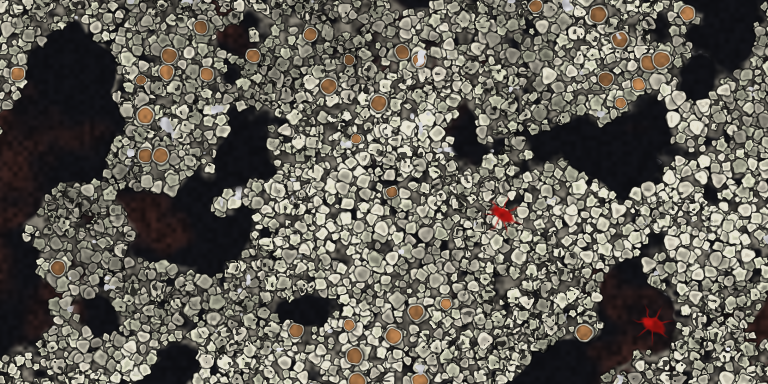
A WebGL 2 fragment shader for this texture:

```glsl
#version 300 es
precision highp float;
// Crusty pale lichen on dark rock: noise decides where colonies grow, then
// layers of jittered, scalloped lobes are painted over each other, followed by
// brown fruiting discs, chalky flecks and two tiny red mites.
uniform vec2 u_resolution;
out vec4 fragColor;

const vec3 ROCK = vec3(0.06, 0.063, 0.08);
const vec3 RUST = vec3(0.22, 0.12, 0.10);
const vec3 CRUST = vec3(0.38, 0.365, 0.33);
const vec3 PALE = vec3(0.87, 0.86, 0.80);
const vec3 OCHRE = vec3(0.60, 0.42, 0.26);
const vec3 CHALK = vec3(0.88, 0.88, 0.90);
const vec3 MITE = vec3(0.66, 0.08, 0.07);
const float COLONY_SCALE = 4.8;   // colonies per canvas height
const float COLONY_LEVEL = 0.415; // higher leaves more bare rock
const float DISC_SCALE = 17.0;
const float DISC_DENSITY = 0.15;
const float SHADOW_WIDTH = 0.0055;
const float TAU = 6.2832;

vec3 hash3(vec2 cell, float seed) {
  uvec3 v = uvec3(ivec3(vec3(cell, seed)) + 4096);
  v = v * 1664525u + 1013904223u;
  v.x += v.y * v.z; v.y += v.z * v.x; v.z += v.x * v.y;
  v ^= v >> 16u;
  v.x += v.y * v.z; v.y += v.z * v.x; v.z += v.x * v.y;
  return vec3(v) * exp2(-32.0);
}

float noise(vec2 p, float seed) {
  vec2 i = floor(p), f = fract(p);
  f = f * f * (3.0 - 2.0 * f);
  float a = hash3(i, seed).x, b = hash3(i + vec2(1, 0), seed).x;
  float c = hash3(i + vec2(0, 1), seed).x, d = hash3(i + 1.0, seed).x;
  return mix(mix(a, b, f.x), mix(c, d, f.x), f.y);
}

float fbm(vec2 p, float seed) {
  float sum = 0.0, amp = 0.57;
  for (int i = 0; i < 3; i++) {
    sum += amp * noise(p, seed + float(i));
    p = p * 2.03 + 7.3;
    amp *= 0.5;
  }
  return sum;
}

float colony(vec2 p) { return fbm(p * COLONY_SCALE, 11.0); }

float inside(float d, float soft) { return 1.0 - smoothstep(-soft, soft, d); }

// Paints one grid of lobes, or of brown discs, over the colour below.
vec3 paintLobes(vec3 col, vec2 p, float scale, float density, float seed, bool fruit, float px) {
  vec2 home = floor(p * scale);
  float pits = smoothstep(0.66, 0.80, noise(p * 125.0, 31.0))
             * smoothstep(0.40, 0.60, noise(p * 9.0, 32.0));
  float grain = 0.82 + 0.36 * noise(p * 95.0, 33.0);
  for (int j = -1; j <= 1; j++)
  for (int i = -1; i <= 1; i++) {
    vec2 cell = home + vec2(i, j);
    vec3 place = hash3(cell, seed), look = hash3(cell, seed + 1.0);
    if (place.z > density) continue;
    vec2 centre = (cell + 0.1 + 0.8 * place.xy) / scale;
    if (colony(centre) < COLONY_LEVEL) continue;
    if (fruit && noise(centre * 3.0, 41.0) < 0.5) continue;

    // Round outline with soft scallops
    vec2 away = p - centre;
    float dist = length(away), angle = atan(away.y, away.x + 1e-5);
    float lobes = floor(3.0 + 3.0 * look.x);
    float scallop = 1.0 + (fruit ? 0.03 : 0.11) * cos(lobes * angle + TAU * look.y);
    float radius = scallop * (fruit ? mix(0.25, 0.43, look.y) : mix(0.32, 0.50, look.y)) / scale;
    float q = dist / radius, d = dist - radius;

    // Contact shadow, then the raised body with a pale rim
    col *= mix(0.34, 1.0, smoothstep(0.0, SHADOW_WIDTH, d));
    float tone = mix(0.70, 1.10, look.z) * mix(0.74, 1.20, noise(centre * 4.5, 34.0));
    float relief = mix(0.86, 1.08, smoothstep(0.35, 0.75, q))
                 * mix(1.0, 0.66, smoothstep(0.86, 1.02, q))
                 + 0.06 * dot(away / radius, vec2(-0.4, 0.9));
    vec3 tint = mix(vec3(1.0, 0.98, 0.97), vec3(0.98, 1.0, 0.94), look.x);
    vec3 body = min(PALE * tint * tone * relief * grain, PALE * 1.04) * (1.0 - 0.72 * pits);
    if (fruit) {
      vec3 top = OCHRE * mix(0.82, 1.15, look.z) * grain;
      top *= mix(1.0, 0.72, smoothstep(0.60, 0.80, q));
      body = mix(PALE * 0.8 * relief * grain, top, inside(q - 0.82, 0.06));
    }
    col = mix(col, body, inside(d, px));
  }
  return col;
}

void main() {
  vec2 p = gl_FragCoord.xy / u_resolution.y;
  float aspect = u_resolution.x / u_resolution.y, px = 1.0 / u_resolution.y;
  vec2 wobble = vec2(noise(p * 62.0, 51.0), noise(p * 62.0, 52.0)) - 0.5;
  vec2 w = p + 0.008 * wobble;

  // Rock with rusty stains and mottled crust
  float fine = noise(p * 75.0, 61.0);
  vec3 col = ROCK * (0.8 + 0.4 * fine);
  float stain = smoothstep(0.58, 0.76, fbm(p * 5.0, 62.0));
  col = mix(col, RUST * (0.5 + fine), 0.65 * stain);
  float crust = smoothstep(COLONY_LEVEL - 0.03, COLONY_LEVEL + 0.03, colony(w));
  float mottle = smoothstep(0.1, 0.5, noise(p * 38.0, 63.0));
  col = mix(col, CRUST * (0.4 + 1.2 * fine), 0.92 * crust * mottle);

  // Lobes from fine to broad, then fruiting discs
  col = paintLobes(col, w, 46.0, 0.70, 71.0, false, px);
  col = paintLobes(col, w, 34.0, 0.68, 81.0, false, px);
  col = paintLobes(col, w, 25.0, 0.58, 91.0, false, px);
  col = paintLobes(col, mix(p, w, 0.5), DISC_SCALE, DISC_DENSITY, 101.0, true, px);

  // Chalky flecks
  float fleck = smoothstep(0.79, 0.83, fbm(p * 21.0, 111.0)) * crust;
  col = mix(col, CHALK * (0.75 + 0.3 * fine), fleck);

  // Red mites with faint radiating legs
  for (int i = 0; i < 2; i++) {
    float k = float(i);
    vec2 o = w - vec2(aspect * (0.655 + 0.195 * k), 0.44 - 0.285 * k);
    float reach = length(o);
    float spoke = abs(fract(atan(o.y, o.x) / TAU * 7.0 + 0.3 * k) - 0.5) * reach;
    float legs = inside(spoke - 0.0025, 0.002) * (1.0 - smoothstep(0.025, 0.06, reach));
    col = mix(col, MITE, 0.6 * legs);
    o.y += 0.4 * o.x;
    float body = length(o * vec2(0.75, 1.25)) - 0.021;
    col = mix(col, MITE * (0.7 + 0.5 * fine), inside(body, 2.0 * px));
  }
  fragColor = vec4(clamp(col, 0.0, 1.0), 1.0);
}
```
